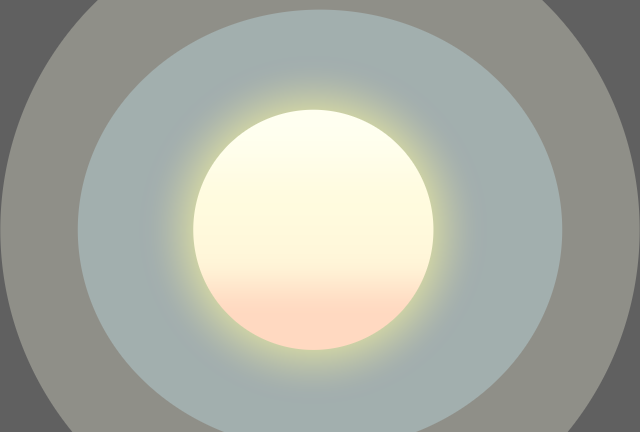
A Shadertoy shader for this background:

```glsl
// A pale sun with a soft halo over a blue-grey ellipse and a wide warm ring.
// Layers are distance-function masks, blended from back to front.
// The sun is filled with a vertical gradient from ivory to peach.

const vec3 CHARCOAL    = vec3(0.376, 0.376, 0.376);
const vec3 WARM_GREY   = vec3(0.561, 0.561, 0.535);
const vec3 BLUE_GREY   = vec3(0.637, 0.686, 0.682);
const vec3 MAUVE_GREY  = vec3(0.640, 0.655, 0.680);
const vec3 GLOW_YELLOW = vec3(0.960, 0.960, 0.620);
const vec3 IVORY       = vec3(1.000, 1.000, 0.940);
const vec3 CREAM       = vec3(1.000, 0.984, 0.871);
const vec3 CORNSILK    = vec3(1.000, 0.965, 0.851);
const vec3 PEACH       = vec3(1.000, 0.852, 0.757);

// Signed distance to a circle.
float circleDistance(vec2 p, float radius) {
    return length(p) - radius;
}

// First-order signed distance to an ellipse.
float ellipseDistance(vec2 p, vec2 radii) {
    float scaled = length(p / radii);
    float slope = length(p / (radii * radii));
    return scaled * (scaled - 1.0) / max(slope, 1e-4);
}

// Anti-aliased coverage, one pixel wide.
float coverage(float dist, float pixel) {
    return clamp(0.5 - dist / pixel, 0.0, 1.0);
}

// Blurred edge: half strength at the rim, none at the given reach.
float softGlow(float dist, float reach) {
    return 1.0 - smoothstep(-reach, reach, dist);
}

// Sun fill; depth runs from 0 at the top to 1 at the bottom.
vec3 sunGradient(float depth) {
    vec3 color = mix(IVORY, CREAM, smoothstep(0.05, 0.42, depth));
    color = mix(color, CORNSILK, clamp((depth - 0.42) / 0.20, 0.0, 1.0));
    return mix(color, PEACH, smoothstep(0.60, 0.86, depth));
}

void mainImage(out vec4 fragColor, in vec2 fragCoord) {
    // Centred coordinates, with the canvas height as the unit
    float pixel = 1.0 / iResolution.y;
    vec2 p = (fragCoord - 0.5 * iResolution.xy) * pixel;

    vec2 ringCenter = vec2(0.0, -0.032);
    vec2 sunCenter = vec2(-0.0154, -0.032);
    float sunRadius = 0.278;
    vec2 q = p - ringCenter;
    vec2 s = p - sunCenter;

    // Backdrop rings
    float ring = circleDistance(q, 0.740);
    float ellipse = ellipseDistance(q, vec2(0.5607, 0.5097));
    vec3 color = mix(CHARCOAL, WARM_GREY, coverage(ring, pixel));
    color = mix(color, BLUE_GREY, coverage(ellipse, pixel));

    // Faint wide halo, then the bright inner glow
    float sun = circleDistance(s, sunRadius);
    color = mix(color, MAUVE_GREY, 0.7 * softGlow(sun, 0.19));
    color = mix(color, GLOW_YELLOW, softGlow(sun, 0.118));

    // Sun disc
    float depth = 0.5 - 0.5 * s.y / sunRadius;
    color = mix(color, sunGradient(depth), coverage(sun, pixel));

    fragColor = vec4(color, 1.0);
}
```
